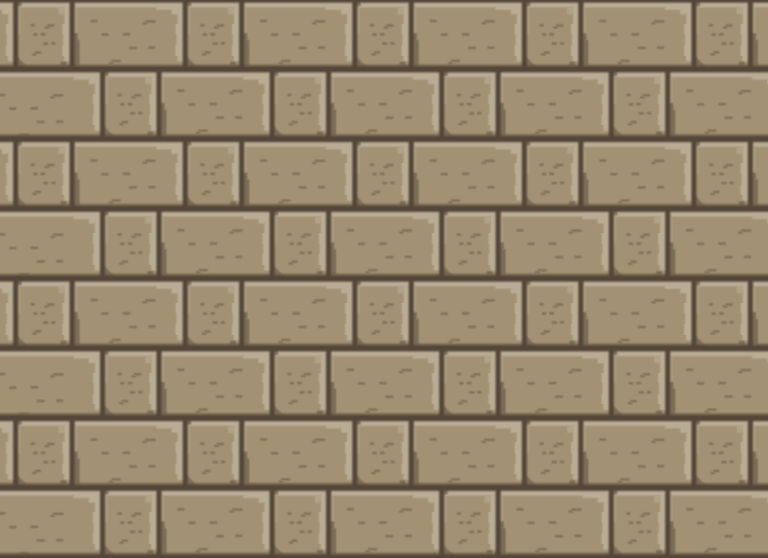
Give the GLSL for this texture, as a WebGL 1 fragment shader.

```glsl
precision mediump float;
// Sandstone brick wall: rows of alternating short and long chipped blocks in dark mortar.
uniform vec2 u_resolution;

// Layout, in grains: the wall is GRAINS grains high
const float GRAINS = 210.6;
const float ROWS = 8.0;
const float PERIOD = 64.0;         // one short and one long block
const float SHORT_WIDTH = 21.3;
const float EVEN_START = 5.9;
const float ODD_START = 38.7;
const float TOP_SHIFT = 0.2;
const vec2 MORTAR_HALF = vec2(0.95, 1.2);
const float MORTAR_SOFTNESS = 0.8;
const float SOFTNESS = 0.6;
const int MARKS = 7;
const vec2 EDGE_WEAR_SHIFT = vec2(-3.6, 1.6);

const vec3 STONE = vec3(0.64, 0.57, 0.45);
const vec3 LIGHT = vec3(0.725, 0.675, 0.58);
const vec3 MARK = vec3(0.50, 0.435, 0.33);
const vec3 SHADE = vec3(0.44, 0.39, 0.31);
const vec3 MORTAR = vec3(0.33, 0.28, 0.225);

float hash(float n) {
  return fract(sin(n * 12.9898) * 4375.85);
}

// Coverage of the rectangle from lo to hi, with edges blurred by softness
float softRect(vec2 p, vec2 lo, vec2 hi, float softness) {
  float f = max(softness, 0.6 * GRAINS / u_resolution.y);
  vec2 inside = smoothstep(lo - f, lo + f, p) * (1.0 - smoothstep(hi - f, hi + f, p));
  return inside.x * inside.y;
}

float rect(vec2 p, vec2 lo, vec2 hi) {
  return softRect(p, lo, hi, SOFTNESS);
}

// Lit top and right edges with a stepped, chipped corner
float highlight(vec2 p, vec2 size, float isLong) {
  float ragged = 1.9 + 0.9 * hash(floor(p.y / 4.0) + 3.0);
  float top = rect(p, vec2(0.0, -1.5), vec2(size.x + 1.5, 1.8));
  float right = rect(p, vec2(size.x - ragged, -1.0), vec2(size.x + 1.5, size.y - 1.8));
  float corner = rect(p, vec2(size.x - 4.2, 0.0), vec2(size.x, 4.4));
  float ledge = rect(p, vec2(size.x - 10.0, 0.0), vec2(size.x, 2.7)) * isLong;
  float left = 0.5 * rect(p, vec2(-1.5, 0.0), vec2(0.8, 12.0));
  return max(max(max(top, right), max(corner * mix(0.6, 1.0, isLong), ledge)), left);
}

// Long blocks are dark at the lower left, short ones at three corners
float shadow(vec2 p, vec2 size, float isLong) {
  float strip = max(rect(p, vec2(-1.5, 11.5), vec2(1.2, size.y)),
                    rect(p, vec2(-1.5, 14.0), vec2(1.9, size.y)));
  float slope = p.x + size.y - p.y;
  float corners = 1.0 - smoothstep(2.2, 4.2, slope);
  corners = max(corners, rect(p, vec2(-1.0), vec2(1.3)));
  corners = max(corners, rect(p, size - vec2(3.4, 1.6), size - vec2(1.2, 0.0)));
  return mix(corners, strip, isLong);
}

// Short pecked dashes, some with a stepped tail
float marks(vec2 p, vec2 size, float isLong) {
  float cover = 0.0;
  for (int i = 0; i < MARKS; i++) {
    float n = float(i);
    float h = hash(n + 1.7);
    vec2 spot = vec2(fract(0.05 + 0.7 * n), 0.24 + 0.105 * n);
    spot.y += 0.05 * cos(3.14159 * n);
    float gather = 1.1 - 0.5 * spot.y;
    spot.x = 0.5 + (spot.x - 0.48) * mix(0.5, 0.78 * gather, isLong);
    spot.y = mix(0.16 + 0.68 * spot.y, spot.y, isLong);
    vec2 q = p - spot * size;
    float halfWidth = mix(0.7 + 0.7 * h, 1.2 + 0.8 * h, isLong);
    cover = max(cover, rect(q, vec2(-halfWidth, -0.5), vec2(halfWidth, 0.5)));
    float tail = rect(q, vec2(-halfWidth - 1.0, 0.3), vec2(-halfWidth + 0.8, 1.2));
    cover = max(cover, tail * step(0.6, h));
  }
  return cover;
}

void main() {
  vec2 p = vec2(gl_FragCoord.x, u_resolution.y - gl_FragCoord.y) * GRAINS / u_resolution.y;

  // Find the row, the pair of blocks and the block
  float rowHeight = GRAINS / ROWS;
  float y = p.y + TOP_SHIFT;
  float row = floor(y / rowHeight);
  float x = p.x - mix(EVEN_START, ODD_START, mod(row, 2.0));
  float column = floor(x / PERIOD);
  x -= column * PERIOD;
  float isLong = step(SHORT_WIDTH, x);
  float width = mix(SHORT_WIDTH, PERIOD - SHORT_WIDTH, isLong);
  vec2 block = vec2(x - isLong * SHORT_WIDTH, y - row * rowHeight) - MORTAR_HALF;
  vec2 size = vec2(width, rowHeight) - 2.0 * MORTAR_HALF;

  // Blocks cut by the left edge are worn in other spots
  vec2 wear = EDGE_WEAR_SHIFT * step(column, -0.5);

  // Stone, its light, marks and shade, then the mortar around it
  vec3 color = mix(STONE, LIGHT, highlight(block, size, isLong));
  color = mix(color, MARK, 0.9 * marks(block - wear, size, isLong));
  color = mix(color, SHADE, 0.8 * shadow(block, size, isLong));
  color = mix(color, SHADE, 0.6 * rect(block, vec2(-1.5, size.y - 0.8), size + 1.5));
  color = mix(MORTAR, color, softRect(block, vec2(0.0), size, MORTAR_SOFTNESS));
  gl_FragColor = vec4(color, 1.0);
}
```
